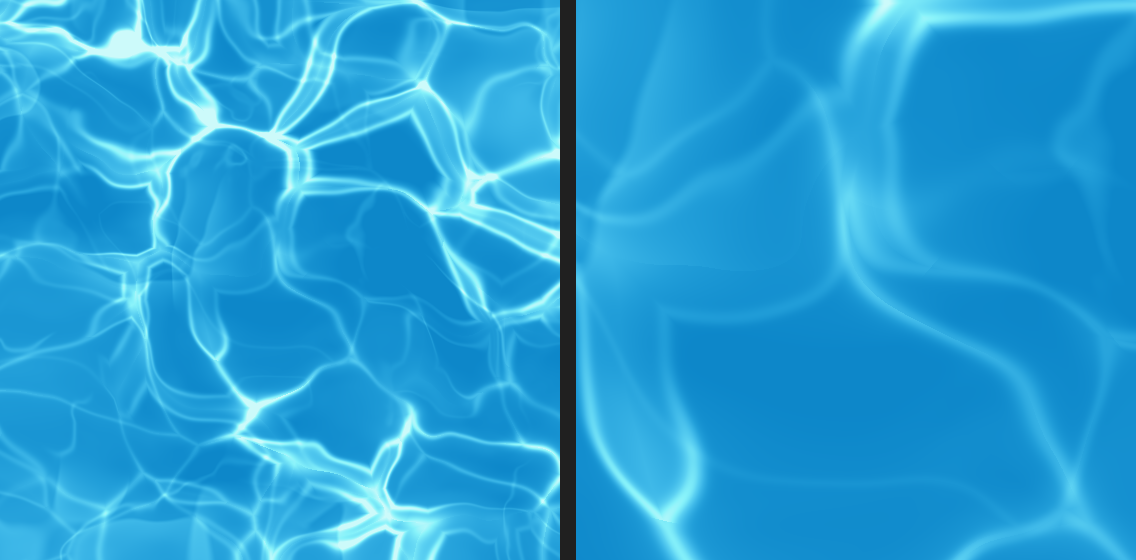
Left: the whole. Right: its middle third, enlarged.
A Shadertoy shader for this texture:

```glsl
// Sunlit pool water: a bright net of light caustics over rippled blue.
// Warped Voronoi borders give the net, split into ribbons in places;
// one-sided noise folds give the veils, and a colour ramp tints the light.

float hash(vec2 p) {
    return fract(sin(dot(p, vec2(127.1, 311.7))) * 43758.5453);
}

vec2 hash2(vec2 p) {
    return vec2(hash(p), hash(p + vec2(37.0, 17.0)));
}

float noise(vec2 p) {
    vec2 i = floor(p), f = fract(p);
    vec2 u = f * f * f * (f * (f * 6.0 - 15.0) + 10.0);
    float low = mix(hash(i), hash(i + vec2(1, 0)), u.x);
    float high = mix(hash(i + vec2(0, 1)), hash(i + vec2(1, 1)), u.x);
    return mix(low, high, u.y);
}

float fbm(vec2 p) {
    float sum = 0.0, amp = 0.53;
    for (int i = 0; i < 4; i++) {
        sum += amp * noise(p);
        p = mat2(1.6, 1.2, -1.2, 1.6) * p + 5.3;
        amp *= 0.5;
    }
    return sum;
}

// Centred noise displacement of a point
vec2 warp(vec2 p, float freq, float amount) {
    return amount * (vec2(noise(p * freq + 3.1), noise(p * freq + 41.7)) - 0.5);
}

// Distances to the nearest and second nearest Voronoi border
vec2 borders(vec2 p) {
    vec2 cell = floor(p), f = fract(p), nearCell = vec2(0), nearVec = vec2(0);
    float best = 9.0;
    for (int y = -1; y <= 1; y++)
    for (int x = -1; x <= 1; x++) {
        vec2 g = vec2(x, y);
        vec2 r = g + hash2(cell + g) - f;
        if (dot(r, r) < best) { best = dot(r, r); nearVec = r; nearCell = g; }
    }
    vec2 d = vec2(9.0);
    for (int y = -2; y <= 2; y++)
    for (int x = -2; x <= 2; x++) {
        vec2 g = nearCell + vec2(x, y);
        vec2 r = g + hash2(cell + g) - f;
        vec2 gap = r - nearVec;
        if (dot(gap, gap) < 0.0001) continue;
        float e = dot(0.5 * (nearVec + r), normalize(gap));
        if (e < d.x) d = vec2(e, d.x);
        else d.y = min(d.y, e);
    }
    return d;
}

float bell(float x, float width) {
    return exp(-x * x / (width * width));
}

// Sharp on one side, fading on the other
float fold(float x, float edge, float decay) {
    return smoothstep(0.0, edge, x) * exp(-max(x, 0.0) * decay);
}

// Light of one caustic net: ribbon outlines, ribbon fill, halo and knots
float net(vec2 p, vec2 seed, float ribbon, float width) {
    vec2 d = borders(p + seed);
    float split = ribbon * smoothstep(0.46, 0.82, noise(p * 1.3 + seed.yx));
    float power = mix(0.22, 1.0, smoothstep(0.28, 0.68, noise(p * 1.1 + seed * 2.0)));
    float line = bell(d.x - split, width * (0.7 + 0.7 * power));
    float fill = 1.0 - smoothstep(split - 0.02, split + 0.03, d.x);
    float halo = exp(-d.x * 9.0);
    float knot = bell(d.y, 0.13) * bell(d.x, 0.1);
    return power * (0.58 * line + 0.2 * fill * step(0.01, split) + 0.2 * halo + 0.4 * knot);
}

// Colour ramp from deep water to white glint
vec3 waterColor(float light) {
    vec3 tones[6] = vec3[6](
        vec3(0.05, 0.53, 0.79), vec3(0.13, 0.62, 0.85), vec3(0.24, 0.72, 0.91),
        vec3(0.36, 0.82, 0.95), vec3(0.53, 0.95, 0.98), vec3(0.80, 0.98, 0.98));
    float t = clamp(light, 0.0, 1.0) * 5.0;
    int i = min(int(t), 4);
    return mix(tones[i], tones[i + 1], t - float(i));
}

void mainImage(out vec4 fragColor, in vec2 fragCoord) {
    vec2 uv = fragCoord / iResolution.y;

    // Broad bends everywhere, small wobbles only in choppy areas
    float chop = smoothstep(0.4, 0.75, noise(uv * 3.0 + 8.0));
    vec2 p = uv + warp(uv, 5.0, 0.11) + warp(uv, 15.0, 0.012 + 0.03 * chop);

    // Soft uneven water
    float light = 0.07 + 0.5 * (fbm(p * vec2(3.0, 4.5) + 2.0) - 0.5);

    // Translucent veils with one crisp rim
    float veilArea = smoothstep(0.35, 0.65, noise(uv * 3.5 + 21.0));
    float veil = fold(noise(p * vec2(4.0, 5.5) + 13.0) - 0.5, 0.04, 5.0);
    float sheet = fold(noise(p * vec2(8.0, 6.0) + 57.0) - 0.55, 0.06, 4.0);
    light += veilArea * (0.24 * veil + 0.22 * sheet);

    // Thin faint filaments
    float strand = bell(fbm(p * vec2(5.0, 4.0) + 31.0) - 0.5, 0.018);
    light += 0.17 * strand * smoothstep(0.4, 0.7, noise(uv * 5.0 + 71.0));

    // Main net and a weaker one crossing it
    light += net(p * vec2(4.0, 5.2), vec2(7.0, 3.0), 0.13, 0.026);
    vec2 q = mat2(0.8, 0.6, -0.6, 0.8) * (p + warp(uv, 7.0, 0.05));
    light += 0.42 * net(q * vec2(4.2, 6.4), vec2(19.0, 11.0), 0.18, 0.03);

    fragColor = vec4(waterColor(light), 1.0);
}
```
